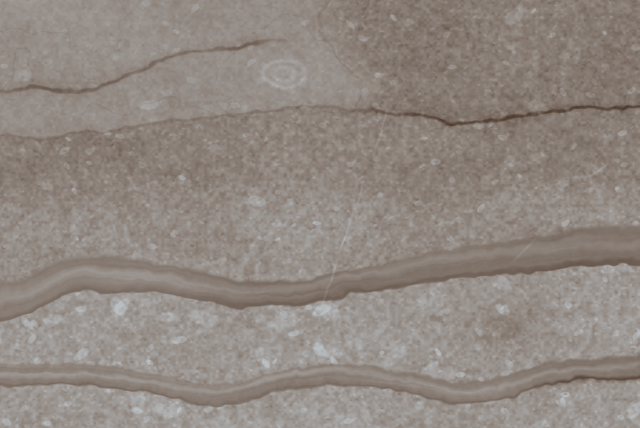
Write a Shadertoy shader that draws this texture.

```glsl
// Layered grey-brown limestone: wavy mud bands, dark seams, pale pebbles and fine grain.

const vec3 DARK = vec3(0.44, 0.38, 0.34);
const vec3 MID  = vec3(0.56, 0.52, 0.49);
const vec3 PALE = vec3(0.67, 0.67, 0.67);
const float SOFT = 0.003;          // edge softness, in canvas heights
const float GRAIN = 0.23;          // fine grain contrast
const float CLOUDS = 0.26;         // broad tone variation
const float JAGGED = 0.024;        // roughness of seams and band edges

vec3 hash3(vec2 p) {
    vec3 q = fract(p.xyx * vec3(0.1031, 0.1030, 0.0973));
    q += dot(q, q.yxz + 33.33);
    return fract((q.xxy + q.yzz) * q.zyx);
}

float noise(vec2 p) {
    vec2 i = floor(p), f = fract(p);
    f = f * f * (3.0 - 2.0 * f);
    return mix(mix(hash3(i).x, hash3(i + vec2(1, 0)).x, f.x),
               mix(hash3(i + vec2(0, 1)).x, hash3(i + vec2(1, 1)).x, f.x), f.y);
}

float fbm(vec2 p) {
    float sum = 0.0, amp = 0.533;
    for (int i = 0; i < 4; i++) {
        sum += amp * noise(p);
        p = mat2(1.6, 1.2, -1.2, 1.6) * p + 7.3;
        amp *= 0.5;
    }
    return sum;
}

float bump(float x, float centre, float width) {
    float d = (x - centre) / width;
    return exp(-d * d);
}

// Scattered rough ovals; 'share' is the fraction of cells that hold one.
float pebbles(vec2 p, float cells, float share, float size) {
    vec2 q = p * cells, home = floor(q);
    float wobble = 0.5 * (noise(q * 3.5) - 0.5);
    float blur = max(SOFT * cells, 0.08) / size;
    float cover = 0.0;
    for (int k = 0; k < 9; k++) {
        vec2 id = home + vec2(k % 3 - 1, k / 3 - 1);
        vec3 h = hash3(id + cells * 3.7), g = hash3(id + 51.7 + cells);
        vec2 d = q - id - 0.2 - 0.6 * h.xy;
        float a = (g.x - 0.5) * 2.0;
        d = mat2(cos(a), -sin(a), sin(a), cos(a)) * d;
        float r = length(d * vec2(1.0, 1.2 + 0.8 * g.y)) / (size * (0.5 + 0.5 * g.z));
        float body = 1.0 - smoothstep(1.0 - blur, 1.0 + blur, r + wobble);
        cover = max(cover, body * step(h.z, share) * (0.4 + 0.6 * g.y));
    }
    return cover;
}

// Dark line with a wider brown halo lying mostly above it.
float seam(float d, float width) {
    float halo = exp(-abs(d) / (d > 0.0 ? 0.016 : 0.006));
    return smoothstep(width + SOFT, 0.4 * width, abs(d)) + 0.5 * halo;
}

// Thin line between two points, broken up along its length.
float crack(vec2 p, vec2 a, vec2 b) {
    vec2 ab = b - a;
    float t = clamp(dot(p - a, ab) / dot(ab, ab), 0.0, 1.0);
    float d = length(p - a - ab * t);
    return smoothstep(0.0045, 0.001, d) * smoothstep(0.25, 0.65, noise(p * 22.0));
}

// Streaked tone of a mud band; s runs from 0 at its floor to 1 at its roof.
float bandTone(float s, float x, float light) {
    float streaks = fbm(vec2(x * 3.0, s * 8.0)) - 0.5;
    float paleStripe = bump(s + 0.12 * sin(x * 5.0), 0.62, 0.14);
    return 0.24 + light + 0.26 * paleStripe + 0.38 * streaks - 0.26 * bump(s, 0.05, 0.12);
}

float insideBand(float s, float thick) {
    float e = SOFT / thick;
    return smoothstep(-e, e, s) * (1.0 - smoothstep(0.9, 1.08, s));
}

void mainImage(out vec4 fragColor, in vec2 fragCoord) {
    vec2 p = fragCoord / iResolution.y;
    float x = p.x;
    float jag = JAGGED * (fbm(p * vec2(11.0, 15.0)) - 0.5) + 0.007 * (noise(p * 55.0) - 0.5);
    float y = p.y + jag;

    // Heights of the seams and band floors
    float upperSeam = 0.785 + 0.115 * smoothstep(0.12, 0.6, x) + 0.008 * sin(x * 21.0);
    float middleSeam = 0.68 + 0.07 * smoothstep(0.0, 0.85, x) - 0.035 * bump(x, 1.08, 0.16);
    float mainFloor = 0.25 + 0.07 * smoothstep(0.0, 0.2, x) - 0.04 * bump(x, 0.62, 0.2)
                    + 0.06 * smoothstep(0.7, 1.5, x);
    float mainThick = 0.075 + 0.015 * cos(4.5 * (x - 0.05));
    float lowFloor = 0.10 - 0.05 * bump(x, 0.5, 0.17) - 0.045 * bump(x, 1.08, 0.15)
                   + 0.02 * smoothstep(1.2, 1.5, x);
    float lowThick = 0.052;

    // Broad beds of stone
    float edge = 0.79 + 0.04 * sin(p.y * 18.0) + jag * 2.0;
    float right = smoothstep(edge - 0.04, edge + 0.1, x);
    float above = smoothstep(-0.012, 0.008, y - middleSeam);
    float below = 1.0 - smoothstep(-SOFT, SOFT, y - mainFloor);
    float brownBed = mix(0.60, 0.40, smoothstep(0.46, 0.62, y + 0.06 * (fbm(p * 6.0) - 0.5)));
    brownBed += 0.08 * bump(x, 0.66, 0.16);
    float tone = mix(brownBed, mix(0.63, 0.37, right), above);
    tone = mix(tone, 0.71, below);
    tone -= 0.24 * bump(x, 1.18, 0.1) * bump(y, 0.23, 0.045);
    tone += CLOUDS * (fbm(p * vec2(4.0, 9.0)) - 0.5);

    // Grain and pebbles, quieter in the smooth upper left
    float rough = mix(1.15, 0.6, above * (1.0 - right));
    float grain = noise(p * 75.0) + noise(p * 150.0 + 9.0) - 1.0;
    tone += rough * GRAIN * grain;
    tone += rough * 0.17 * pebbles(p, 62.0, 0.45, 0.4);
    tone -= rough * 0.15 * pebbles(p + 3.1, 70.0, 0.4, 0.4);
    tone += rough * 0.32 * pebbles(p, 30.0, 0.16, 0.38);
    tone += mix(0.25, 0.32, below) * pebbles(p + 1.7, 14.0, mix(0.09, 0.28, below), 0.36);
    tone += 0.24 * below * pebbles(p + 5.3, 8.0, 0.35, 0.3);

    // Ringed shell
    vec2 shell = (p - vec2(0.665, 0.828)) / vec2(0.057, 0.038);
    float r = length(shell) + 0.15 * (noise(p * 30.0) - 0.5);
    tone += smoothstep(1.05, 0.9, r) * (0.13 + 0.08 * cos(r * 15.0));

    // Dark seams and hairlines
    float upperFade = 1.0 - smoothstep(0.58, 0.7, x);
    tone -= 0.36 * upperFade * seam(y - upperSeam, 0.004) * (0.6 + 0.7 * noise(vec2(x * 9.0)));
    tone -= mix(0.2, 0.5, smoothstep(0.78, 1.05, x)) * seam(y - middleSeam, 0.0035);
    tone -= 0.14 * above * smoothstep(0.007, 0.001, abs(x - edge));
    float hair = abs(fbm(p * vec2(5.0, 6.0) + 13.0) - 0.5);
    tone -= 0.09 * smoothstep(0.012, 0.0, hair) * (1.0 - below);

    // Mud bands
    float s = (y - mainFloor) / mainThick;
    float mainTone = bandTone(s, x, 0.17 * (1.0 - smoothstep(0.3, 0.65, x)));
    tone = mix(tone, mainTone + 0.05 * grain, insideBand(s, mainThick));
    s = (y - lowFloor) / lowThick;
    float lowTone = bandTone(s, x + 4.0, 0.14 - 0.16 * smoothstep(1.1, 1.35, x));
    tone = mix(tone, lowTone + 0.07 * grain, 0.92 * insideBand(s, lowThick));
    tone -= 0.4 * smoothstep(1.2, 1.35, x) * bump(y, lowFloor, 0.006);

    // Pale mineral cracks
    vec2 c = p + 0.6 * jag;
    float cracks = crack(c, vec2(0.93, 0.81), vec2(0.75, 0.28));
    cracks += crack(c, vec2(1.30, 0.49), vec2(1.16, 0.35)) + crack(c, vec2(1.5, 0.67), vec2(1.38, 0.59));
    tone += 0.2 * cracks;

    // Tone to colour
    tone = clamp(tone, -0.5, 1.25);
    vec3 colour = tone < 0.5 ? mix(DARK, MID, tone * 2.0) : mix(MID, PALE, tone * 2.0 - 1.0);
    fragColor = vec4(colour, 1.0);
}
```
